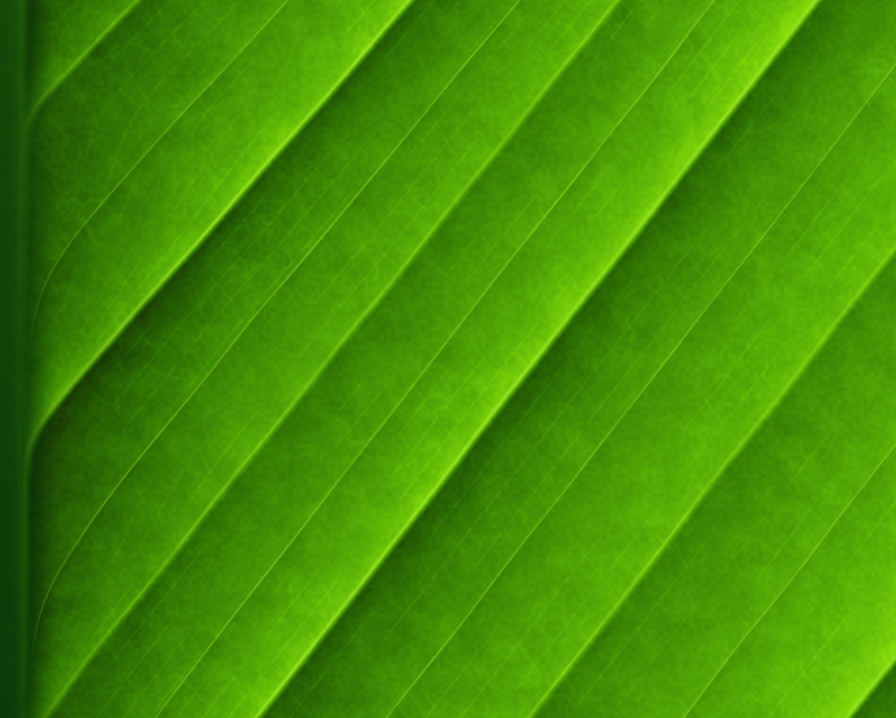
Give the GLSL for this texture, as a Shadertoy shader.

```glsl
const int FIRST_VEIN = -8;
const int LAST_VEIN = 6;
const float VEIN_ORIGIN = 1.135;     // where vein 0 meets the top edge
const float VEIN_SPACING = 0.1736;
const float SPACING_GROWTH = 0.0081;
const float SPACING_SKEW = 0.00163;
const float VEIN_LEAN = 0.78;        // sideways run per unit of drop
const float LEAN_GROWTH = 0.0065;
const float MIDRIB_X = 0.028;
const vec2 BEND = vec2(0.075, 0.03);        // minor, major
const vec2 LINE_WIDTH = vec2(0.0014, 0.0028);
const vec2 LINE_OPACITY = vec2(0.42, 0.72);
const float BASE_TONE = 0.59;
const float SHADOW_DEPTH = 0.27;
const float CREST_LIFT = 0.13;
const float GLOW_LIFT = 0.08;
const float GLOW_WIDTH = 0.025;
const float FOLD_WIDTH = 0.014;
const vec3 VEIN_COLOR = vec3(0.60, 0.87, 0.15);
const vec3 MIDRIB_COLOR = vec3(0.02, 0.19, 0.03);

float hash(vec2 p) {
    vec3 q = fract(vec3(p.xyx) * 0.1031);
    q += dot(q, q.yzx + 33.33);
    return fract((q.x + q.y) * q.z);
}

float noise(vec2 p) {
    vec2 i = floor(p), f = fract(p);
    f = f * f * (3.0 - 2.0 * f);
    return mix(mix(hash(i), hash(i + vec2(1, 0)), f.x),
               mix(hash(i + vec2(0, 1)), hash(i + vec2(1, 1)), f.x), f.y);
}

float fbm(vec2 p) {
    float sum = 0.0, amp = 0.5;
    for (int i = 0; i < 4; i++) {
        sum += amp * noise(p);
        p = mat2(1.6, 1.2, -1.2, 1.6) * p + 7.3;
        amp *= 0.5;
    }
    return sum;
}

// Folds alternate between deep and shallow
float foldStrength(float t) {
    return 0.74 + 0.26 * cos(1.5708 * t);
}

// Returns vein x, its sideways slope, and its straight x before bending
vec3 veinAt(float t, float drop, float bend) {
    float m = min(t, 0.0);
    float top = VEIN_ORIGIN + VEIN_SPACING * t + SPACING_GROWTH * t * t
              + SPACING_SKEW * m * (m * m - 16.0);
    float lean = VEIN_LEAN + LEAN_GROWTH * m * m;
    float s = top - lean * drop - MIDRIB_X;
    float r = sqrt(s * s + bend * bend);
    return vec3(MIDRIB_X + 0.5 * (s + r), 0.5 * lean * (1.0 + s / r), s);
}

// Ridged noise gives a net of thin veinlets
float veinlets(vec2 p) {
    float ridge = 1.0 - abs(2.0 * noise(p) - 1.0);
    return pow(ridge, 9.0);
}

void mainImage(out vec4 fragColor, in vec2 fragCoord) {
    float px = 1.0 / iResolution.y;
    vec2 p = fragCoord * px;
    float drop = 1.0 - p.y;
    vec2 along = mat2(0.62, 0.79, -0.79, 0.62) * p;
    float wobble = 0.004 * (noise(p * 9.0) - 0.5);

    // Veins, and the two major ones that bound this fold
    float left = -0.1, right = 2.0, leftId = -8.0, rightId = 6.0;
    float line = 0.0, minorShade = 0.0;
    for (int i = FIRST_VEIN; i <= LAST_VEIN; i++) {
        float t = float(i);
        bool major = (i & 1) == 0;
        vec3 vein = veinAt(t, drop, major ? BEND.y : BEND.x);
        vein.x += wobble;
        float dx = p.x - vein.x;
        float d = dx / sqrt(1.0 + vein.y * vein.y);
        float visible = smoothstep(-0.14, 0.0, vein.z);
        if (major) {
            if (dx >= 0.0 && vein.x > left) { left = vein.x; leftId = t; }
            if (dx < 0.0 && vein.x < right) { right = vein.x; rightId = t; }
        } else {
            float side = smoothstep(-0.004, 0.004, d);
            minorShade += visible * mix(0.025, -0.045, side) * exp(-abs(d) / 0.03);
        }
        float width = major ? LINE_WIDTH.y : LINE_WIDTH.x;
        float opacity = major ? LINE_OPACITY.y * foldStrength(t) : LINE_OPACITY.x;
        opacity *= 0.7 + 0.5 * noise(p * 14.0 + t);
        line = max(line, visible * opacity * (1.0 - smoothstep(0.0, width + px, abs(d))));
    }

    // Fold shading: shadow after one vein, rising to a bright crest at the next
    float u = (p.x - left) / max(right - left, 0.001);
    float leftFold = foldStrength(leftId), rightFold = foldStrength(rightId);
    float glow = exp(-(right - p.x) * 0.78 / GLOW_WIDTH);
    float fold = rightFold * (CREST_LIFT * u * u + GLOW_LIFT * glow)
               - SHADOW_DEPTH * leftFold * exp(-4.0 * u);
    float crest = leftFold * (CREST_LIFT + GLOW_LIFT);
    fold = mix(crest, fold, smoothstep(0.0, FOLD_WIDTH, p.x - left));
    float tone = BASE_TONE + fold + minorShade + 0.12 * (p.x / 1.25 - 0.5);
    tone -= 0.09 * (1.0 - smoothstep(0.05, 0.4, p.x));

    // Faint parallel veins, veinlet net and mottling
    float strand = abs(fract(u * 8.0 + 0.5) - 0.5) * (right - left) * 0.78 / 8.0;
    float strands = 1.0 - smoothstep(0.0, 0.001 + px, strand);
    float patches = smoothstep(0.35, 0.75, noise(along * vec2(22.0, 9.0)));
    tone += 0.045 * strands * patches * smoothstep(0.06, 0.2, p.x);
    tone += 0.035 * veinlets(along * vec2(34.0, 48.0)) * patches;
    tone += 0.10 * (fbm(p * 32.0) - 0.47) + 0.05 * (noise(p * 190.0) - 0.5);
    tone = clamp(tone, 0.12, 0.86);

    // Leaf green, lit veins and the dark midrib
    vec3 color = vec3(0.065 + 0.61 * tone * tone, tone, 0.01 + 0.05 * pow(tone, 4.0));
    color = mix(color, VEIN_COLOR * mix(0.7, 1.0, smoothstep(0.0, 0.3, p.x)), line);
    float midrib = 1.0 - smoothstep(0.015, 0.085, p.x);
    color = mix(color, MIDRIB_COLOR, midrib * mix(0.9, 0.75, p.y));
    fragColor = vec4(color, 1.0);
}
```
